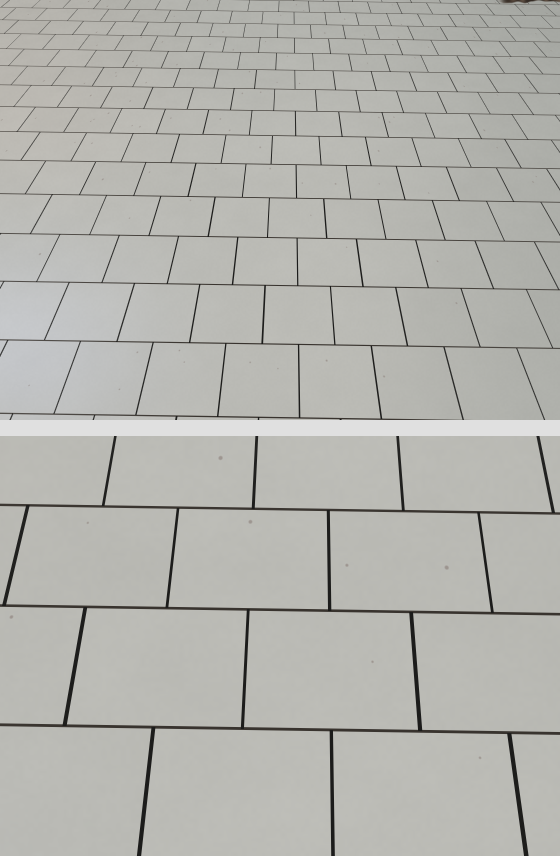
Top, the full canvas; bottom, a detail of the centre.
Give the GLSL for this texture, as a Shadertoy shader.

```glsl
// Pale square floor tiles in running bond, seen in perspective from above.
// Each pixel is projected onto the floor plane; joints are drawn by their
// on-screen distance, then soft light, tile tint, smudges and specks are added.

// View, in units of canvas height
const float HORIZON = 1.5556;       // height of the vanishing line
const float VANISH_X = 0.692;       // where the columns converge
const float TILT = 0.0155;          // slight roll of the rows
const float TILE_SCALE = 0.1258;    // tile width per unit below the horizon
const float COLUMN_SHIFT = 0.109;
const float ROW_START = 0.645;      // inverse depth of the nearest full row
const float ROW_STEP = 0.0821;      // inverse depth per row

// Joints, as half widths relative to a tile
const float COLUMN_JOINT = 0.0105;
const float ROW_JOINT = 0.0080;

// Wear
const float TILE_VARIATION = 0.014;
const float SPECK_CHANCE = 0.22;
const float SPECK_RADIUS = 0.014;

const vec3 TILE_COLOR = vec3(0.730, 0.730, 0.708);
const vec3 DIM_COLOR = vec3(0.650, 0.658, 0.638);
const vec3 GLARE_COLOR = vec3(0.775, 0.785, 0.800);
const vec3 COLUMN_GROUT = vec3(0.11, 0.11, 0.105);
const vec3 ROW_GROUT = vec3(0.22, 0.20, 0.18);
const vec3 SPECK_COLOR = vec3(0.50, 0.44, 0.42);
const vec3 CURB_COLOR = vec3(0.30, 0.25, 0.21);

float hash(vec2 p) {
    vec3 q = fract(vec3(p.xyx) * 0.1031);
    q += dot(q, q.yzx + 33.33);
    return fract((q.x + q.y) * q.z);
}

float noise(vec2 p) {
    vec2 i = floor(p), f = fract(p);
    f = f * f * (3.0 - 2.0 * f);
    return mix(mix(hash(i), hash(i + vec2(1, 0)), f.x),
               mix(hash(i + vec2(0, 1)), hash(i + vec2(1, 1)), f.x), f.y);
}

float fbm(vec2 p) {
    float sum = 0.0, amp = 0.5;
    for (int i = 0; i < 4; i++) {
        sum += amp * noise(p);
        p = p * 2.1 + 17.3;
        amp *= 0.5;
    }
    return sum;
}

// Share of a pixel covered by a line, also for lines thinner than a pixel
float lineCoverage(float dist, float halfWidth, float pixel) {
    float lo = max(dist - 0.5 * pixel, -halfWidth);
    float hi = min(dist + 0.5 * pixel, halfWidth);
    return clamp((hi - lo) / pixel, 0.0, 1.0);
}

void mainImage(out vec4 fragColor, in vec2 fragCoord) {
    float pixel = 1.0 / iResolution.y;
    vec2 p = fragCoord * pixel;

    // Project onto the floor
    float side = p.x - VANISH_X;
    float depth = HORIZON - p.y - TILT * side;
    float tileWidth = TILE_SCALE * depth;
    float tileHeight = ROW_STEP * depth * depth;
    float v = (1.0 / depth - ROW_START) / ROW_STEP;
    float row = floor(v);
    float slant = side / depth;
    float u = side / tileWidth - COLUMN_SHIFT + 0.5 * mod(row, 2.0);
    vec2 tile = vec2(floor(u), row);
    vec2 local = vec2(u, v) - tile;
    vec2 tileSize = vec2(tileWidth, tileHeight);

    // Light: dimmer to the right and far away, sky glare at lower left
    float dim = 0.65 * smoothstep(0.75, 1.40, p.x) + 0.45 * smoothstep(0.65, 1.05, p.y);
    vec3 color = mix(TILE_COLOR, DIM_COLOR, min(dim, 1.0));
    vec2 toGlare = (p - vec2(0.02, 0.17)) / vec2(0.32, 0.24);
    color = mix(color, GLARE_COLOR, 0.9 * exp(-dot(toGlare, toGlare)));
    color += vec3(0.012, 0.0, -0.004) * smoothstep(0.6, 0.0, p.x) * smoothstep(0.4, 0.8, p.y);

    // Tint of each tile, cloudy smudges and fine grain
    color += TILE_VARIATION * (hash(tile + 50.0) - 0.5);
    color += 0.020 * (fbm(vec2(u, v) * 2.5) - 0.47);
    color += 0.008 * (noise(p * 260.0) - 0.5);

    // Sparse dirt specks
    for (int i = 0; i < 3; i++) {
        vec2 seed = tile + 50.0 + 31.0 * float(i);
        vec2 center = 0.1 + 0.8 * vec2(hash(seed + 3.1), hash(seed + 8.7));
        float dist = length((local - center) * tileSize);
        float radius = SPECK_RADIUS * tileWidth * mix(0.4, 1.0, hash(seed + 5.3));
        float speck = smoothstep(radius + pixel, radius - pixel, dist);
        color = mix(color, SPECK_COLOR, 0.5 * speck * step(hash(seed), SPECK_CHANCE));
    }

    // Joints, thinner and paler toward the sides and the far end
    float edge = smoothstep(0.12, 0.65, abs(side));
    float fade = mix(1.0, 0.72, smoothstep(0.55, 1.0, p.y)) * mix(1.0, 0.82, edge);
    float wear = mix(0.8, 1.15, hash(vec2(round(u), row) + 90.0));
    float columnDist = abs(u - round(u)) * tileWidth / sqrt(1.0 + slant * slant);
    float rowDist = abs(v - round(v)) * tileHeight;
    float columnLine = lineCoverage(columnDist, COLUMN_JOINT * tileWidth * wear * mix(1.0, 0.75, edge), pixel);
    float rowLine = lineCoverage(rowDist, ROW_JOINT * tileWidth, pixel);
    color = mix(color, ROW_GROUT, rowLine * fade);
    color = mix(color, COLUMN_GROUT, columnLine * fade);

    // Rough curb at the far right corner
    float curbBase = 0.992 + 0.008 * noise(vec2(p.x * 60.0, 2.0));
    float curb = smoothstep(curbBase - pixel, curbBase + pixel, p.y) * smoothstep(1.18, 1.21, p.x);
    color = mix(color, CURB_COLOR * (0.6 + 0.8 * noise(p * 90.0)), curb);

    fragColor = vec4(color, 1.0);
}
```
